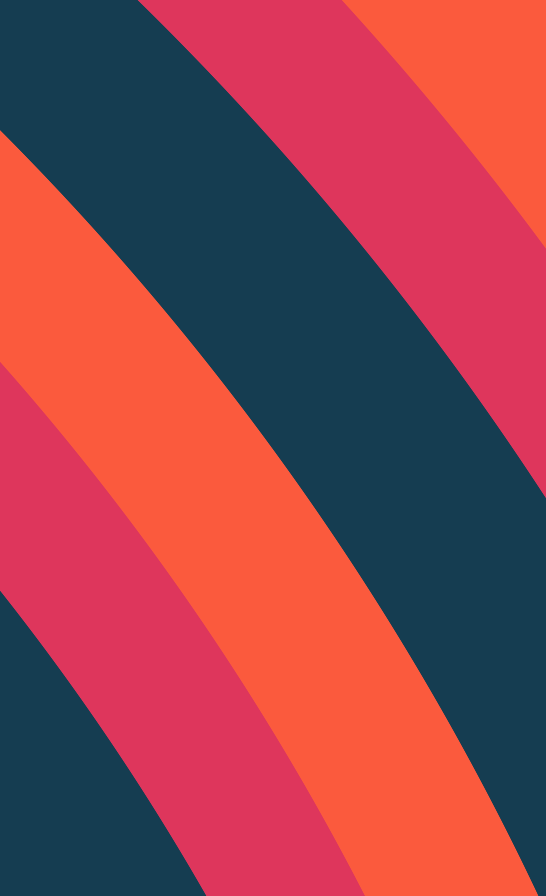
A Shadertoy shader for this background:

```glsl
// Broad flat arcs sweep diagonally across the canvas in three repeating colours.
// Each arc edge is a large circle centred far off the lower left; the discs
// are crossed from the inside out, and each one crossed moves to the next colour.

const vec3 NAVY   = vec3(0.082, 0.239, 0.318);
const vec3 PINK   = vec3(0.870, 0.212, 0.361);
const vec3 ORANGE = vec3(0.984, 0.353, 0.240);
const vec3 PALETTE[3] = vec3[3](NAVY, PINK, ORANGE);

// Lengths are in canvas heights.
const vec2 ARC_CENTRE = vec2(-2.1706, -1.3099);
const vec2 SLIDE_DIR  = vec2(0.57, -0.82);   // runs along the arcs

// Per edge: radius, and how far its centre slides along SLIDE_DIR.
const int EDGE_COUNT = 5;
const vec2 EDGES[EDGE_COUNT] = vec2[EDGE_COUNT](
    vec2(2.7298, 0.0534),
    vec2(2.8901, 0.0117),
    vec2(3.0655, 0.0000),
    vec2(3.2852, 0.0469),
    vec2(3.4440, 0.0143));

// Signed distance to an arc edge, positive on its outer side.
float edgeDistance(vec2 p, vec2 edge) {
    return length(p - ARC_CENTRE - SLIDE_DIR * edge.y) - edge.x;
}

void mainImage(out vec4 fragColor, in vec2 fragCoord) {
    vec2 p = fragCoord / iResolution.y;
    float halfPixel = 0.5 / iResolution.y;

    // Layer the bands from the innermost outwards.
    vec3 colour = PALETTE[0];
    for (int i = 0; i < EDGE_COUNT; i++) {
        float outside = smoothstep(-halfPixel, halfPixel, edgeDistance(p, EDGES[i]));
        colour = mix(colour, PALETTE[(i + 1) % 3], outside);
    }

    fragColor = vec4(colour, 1.0);
}
```
